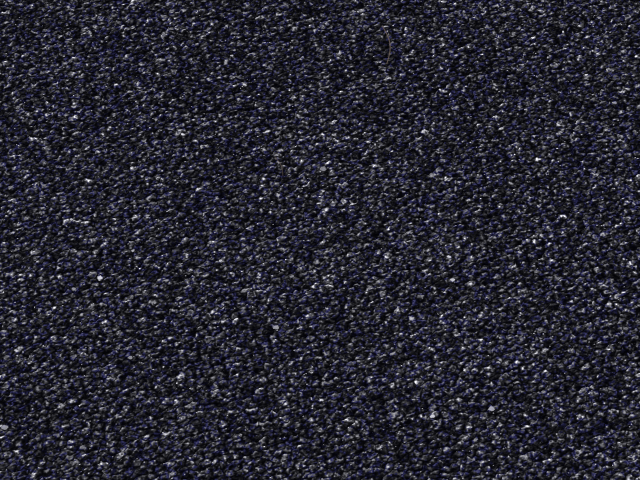
Write a Shadertoy shader that draws this texture.

```glsl
// Integer hash: two random values in 0..1 per lattice point
vec2 hash2(vec2 cell) {
    uvec2 q = uvec2(ivec2(cell) + 32768);
    q = q * 1664525u + 1013904223u;
    q.x += q.y * 1664525u;
    q.y += q.x * 1664525u;
    q ^= q >> 16u;
    q.x += q.y * 1664525u;
    q.y += q.x * 1664525u;
    q ^= q >> 16u;
    return vec2(q & 65535u) / 65535.0;
}

float noise(vec2 p) {
    vec2 i = floor(p), f = fract(p);
    f *= f * (3.0 - 2.0 * f);
    return mix(mix(hash2(i).x, hash2(i + vec2(1, 0)).x, f.x),
               mix(hash2(i + vec2(0, 1)).x, hash2(i + 1.0).x, f.x), f.y);
}

// Cellular grains: x = distance to the gap, y = height above centre, z = random tone
vec3 grains(vec2 p) {
    vec2 base = floor(p);
    float nearest = 9.0, second = 9.0, lift = 0.0, tone = 0.0;
    for (int j = -1; j <= 1; j++)
    for (int i = -1; i <= 1; i++) {
        vec2 cell = base + vec2(i, j);
        vec2 toPoint = p - cell - 0.1 - 0.8 * hash2(cell);
        float d = length(toPoint);
        if (d < nearest) {
            second = nearest;
            nearest = d;
            lift = toPoint.y - 0.3 * toPoint.x;
            tone = hash2(cell + 531.0).x;
        } else second = min(second, d);
    }
    return vec3(second - nearest, lift, tone);
}

// Coverage of a thin bent hair from a to b
float fibre(vec2 p, vec2 a, vec2 b, float bend) {
    vec2 along = b - a;
    float t = clamp(dot(p - a, along) / dot(along, along), 0.0, 1.0);
    vec2 side = normalize(vec2(-along.y, along.x));
    float d = length(p - a - along * t - side * bend * sin(3.14159 * t));
    return 1.0 - smoothstep(0.0006, 0.002, d);
}

vec3 surface(vec2 p) {
    // Grains shrink slightly towards the top and lean up to the right
    vec2 q = (p - vec2(0.67, 0.0)) * (0.93 + 0.14 * p.y);
    q = mat2(0.956, -0.292, 0.292, 0.956) * q;
    vec2 wobble = vec2(noise(q * 130.0), noise(q * 130.0 + 77.0)) - 0.5;
    vec3 grain = grains((q + 0.009 * wobble) * vec2(50, 90));

    // Log brightness from grain shape, rough facets and broad patches
    float rough = 0.55 * noise(q * vec2(160, 220) + 19.0)
                + 0.45 * noise(q * vec2(310, 390) + 43.0);
    float patches = noise(p * vec2(4, 7)) + noise(p * vec2(13, 22) + 9.0) - 1.0;
    float level = 1.4 * (smoothstep(0.0, 0.45, grain.x) - 0.6)
                + 1.5 * grain.y
                + 0.7 * (grain.z - 0.5)
                + 4.6 * (rough - 0.5)
                + 0.22 * patches;
    float value = 0.123 * exp(0.84 * level);
    value /= 1.0 + 0.35 * value;

    // Tiny mirror glints on upper facets
    vec2 glintCell = floor(q * vec2(230, 280));
    vec2 glintPos = fract(q * vec2(230, 280)) - 0.3 - 0.4 * hash2(glintCell + 88.0);
    float glint = smoothstep(0.96, 0.995, hash2(glintCell).y)
                * (1.0 - smoothstep(0.2, 0.6, length(glintPos)));
    value += 0.5 * glint * smoothstep(-0.3, 0.2, grain.y);

    // Fine blue sheen in the mid tones
    float blue = smoothstep(0.5, 0.76, noise(q * vec2(190, 230) + 211.0))
               * (1.0 - smoothstep(0.16, 0.42, value));
    vec3 color = value * mix(vec3(1.0, 1.0, 1.03), vec3(0.9, 0.9, 1.75), blue);
    color += vec3(0.0, 0.0, 0.012);

    // Sparse pale chips with ragged outlines
    for (int i = 0; i < 30; i++) {
        vec2 seed = hash2(vec2(i, 907));
        vec2 size = hash2(vec2(i, 411));
        vec2 d = (p - seed * vec2(1.34, 1.0)) * vec2(0.85, 1.15);
        float edge = length(d) + 0.007 * (rough - 0.5);
        float radius = 0.0018 + 0.0035 * size.x * size.x;
        float chip = 1.0 - smoothstep(radius - 0.001, radius + 0.0015, edge);
        color = mix(color, vec3(0.84, 0.84, 0.88), chip * (0.5 + 0.5 * size.y));
    }

    // Two stray hairs
    float hair = fibre(p, vec2(0.797, 0.945), vec2(0.806, 0.868), 0.011);
    hair = max(hair, 0.6 * fibre(p, vec2(0.573, 0.672), vec2(0.589, 0.635), 0.005));
    return mix(color, vec3(0.43, 0.37, 0.33), 0.75 * hair);
}

void mainImage(out vec4 fragColor, in vec2 fragCoord) {
    // Four samples per pixel smooth the edges
    vec3 color = vec3(0.0);
    for (int i = 0; i < 4; i++) {
        vec2 offset = vec2(i & 1, i >> 1) * 0.5 - 0.25;
        color += min(surface((fragCoord + offset) / iResolution.y), 1.0);
    }
    fragColor = vec4(color / 4.0, 1.0);
}
```
